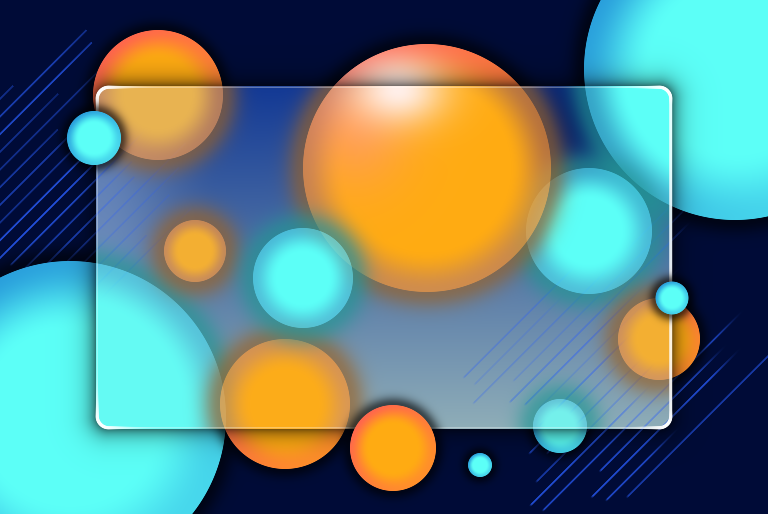
Reproduce this background procedurally as a WebGL 1 fragment shader.

```glsl
precision highp float;
uniform vec2 u_resolution;

#define CANVAS_WIDTH 7.68
#define PANEL_CENTER vec2(3.84, 2.745)
#define PANEL_HALF vec2(2.88, 1.715)
#define PANEL_CORNER 0.13
#define FOOTER_TOP 0.18
#define STREAK_GAP 0.125
#define NIGHT vec3(0.0, 0.045, 0.215)
#define ORANGE vec3(1.0, 0.67, 0.07)
#define CORAL vec3(1.0, 0.40, 0.30)
#define CYAN vec3(0.36, 1.0, 0.97)
#define AZURE vec3(0.16, 0.62, 0.86)
#define MIST vec3(0.74, 0.76, 0.78)

float pixel;

float hash(float n) {
  return fract(sin(n * 91.73) * 4375.85);
}

float fill(float d) {
  return 1.0 - smoothstep(-0.5 * pixel, 0.5 * pixel, d);
}

float roundedBox(vec2 p, vec2 halfSize, float corner) {
  vec2 q = abs(p) - halfSize + corner;
  return length(max(q, 0.0)) + min(max(q.x, q.y), 0.0) - corner;
}

// Diagonal streaks: one randomly trimmed line per lane, in two groups
float streaks(vec2 p) {
  float along = (p.x + p.y) * 0.7071;
  float across = (p.y - p.x) * 0.7071;
  float lane = floor(across / STREAK_GAP);
  float offset = (fract(across / STREAK_GAP) - 0.5) * STREAK_GAP;
  float a = hash(lane + 3.0), b = hash(lane + 47.0);
  float right = step(across, 0.0);
  float first = mix(1.2 + 1.2 * a, 3.9 + 0.9 * a, right);
  float last = mix(3.0 + 1.4 * b, 5.4 + 2.3 * b, right);
  float group = mix(step(0.9, across) * step(across, 3.1),
                    step(-4.25, across) * step(across, -2.1), right);
  float span = smoothstep(first, first + 0.04, along)
             * (1.0 - smoothstep(last - 0.5, last, along) * mix(0.3, 1.0, right))
             * step(along, last);
  float line = 1.0 - smoothstep(0.004, 0.004 + pixel, abs(offset));
  return line * span * group * (0.4 + 0.6 * hash(lane + 11.0));
}

// Tinted gradient of the panel over the night sky
vec3 glassColor(vec2 p) {
  float h = (p.y - PANEL_CENTER.y + PANEL_HALF.y) / (2.0 * PANEL_HALF.y);
  vec3 c = mix(vec3(0.56, 0.68, 0.72), vec3(0.07, 0.22, 0.58), h);
  c = mix(c, vec3(0.50, 0.61, 0.78), 0.6 * (1.0 - smoothstep(0.96, 2.2, p.x)));
  vec2 q = (p - vec2(5.75, 4.1)) / vec2(0.7, 0.75);
  return mix(c, vec3(0.0, 0.09, 0.38), 0.85 * exp(-dot(q, q)));
}

// Solid ball with a colored rim and a soft drop shadow
vec3 solidBall(vec3 under, vec2 p, vec2 center, float r, vec3 core, vec3 rim) {
  vec2 v = p - center;
  float d = length(v) - r;
  float light = 0.7 + 0.3 * dot(v / r, vec2(-0.707, 0.707));
  float edge = smoothstep(0.55, 1.0, length(v) / r) * light;
  float shade = max(d, 0.0) / (0.06 + 0.05 * r);
  under *= 1.0 - 0.6 * exp(-shade * shade);
  return mix(under, mix(core, rim, edge), fill(d));
}

// Ball seen through the panel: blurred halo, crisp outline, pale veil
vec3 frostedBall(vec3 under, vec2 p, vec2 center, float r, vec3 core, vec3 rim, float veil) {
  float d = length(p - center) - r;
  float spread = max(d, 0.0) / 0.17;
  vec3 halo = mix(under, rim * vec3(0.6, 0.8, 0.65), 0.65 * exp(-spread * spread));
  float edge = smoothstep(-min(0.5 * r, 0.42), 0.0, d);
  vec3 body = mix(mix(core, MIST, veil), mix(rim, under, 0.45), 0.65 * edge);
  return mix(halo, body, fill(d));
}

vec3 backBall(vec3 under, vec2 p, float inside, vec2 center, float r, vec3 core, vec3 rim, float veil) {
  return mix(solidBall(under, p, center, r, core, rim),
             frostedBall(under, p, center, r, core, mix(rim, core, 0.3), veil), inside);
}

void main() {
  pixel = CANVAS_WIDTH / u_resolution.x;
  vec2 p = gl_FragCoord.xy * pixel;
  float panel = roundedBox(p - PANEL_CENTER, PANEL_HALF, PANEL_CORNER);
  float inside = fill(panel);

  // Sky, panel tint and streaks
  vec3 col = mix(NIGHT, glassColor(p), inside);
  col = mix(col, vec3(0.16, 0.36, 0.98), streaks(p) * mix(0.85, 0.45, inside));

  // Balls behind the panel
  col = backBall(col, p, inside, vec2(7.35, 4.63), 1.51, CYAN, AZURE, 0.0);
  col = backBall(col, p, inside, vec2(0.70, 1.15), 1.56, CYAN, AZURE, 0.08);
  col = backBall(col, p, inside, vec2(1.58, 4.37), 0.65, ORANGE, CORAL, 0.35);
  col = backBall(col, p, inside, vec2(5.89, 3.01), 0.63, CYAN, AZURE, 0.0);
  col = backBall(col, p, inside, vec2(4.27, 3.64), 1.24, ORANGE, CORAL, 0.0);
  col = backBall(col, p, inside, vec2(1.95, 2.81), 0.31, ORANGE, CORAL, 0.18);
  col = backBall(col, p, inside, vec2(2.85, 1.28), 0.65, ORANGE, CORAL, 0.04);
  col = backBall(col, p, inside, vec2(5.60, 1.06), 0.27, CYAN, AZURE, 0.25);
  col = backBall(col, p, inside, vec2(6.59, 1.93), 0.41, ORANGE, CORAL, 0.18);

  // Highlight on the largest ball
  float onBall = fill(length(p - vec2(4.27, 3.64)) - 1.24);
  vec2 g = (p - vec2(3.98, 4.42)) / vec2(0.48, 0.34);
  vec2 k = (p - vec2(3.55, 4.12)) / vec2(0.55, 0.65);
  col = mix(col, vec3(1.0, 0.58, 0.50), 0.6 * onBall * exp(-dot(k, k)));
  col = mix(col, vec3(1.0, 0.95, 0.95), 0.95 * onBall * exp(-dot(g, g)));
  col = backBall(col, p, inside, vec2(3.03, 2.54), 0.50, CYAN, AZURE, 0.0);

  // Panel shadow and rim, brightest at the corners
  col *= 1.0 - 0.55 * (1.0 - inside) * exp(-max(panel, 0.0) / 0.09);
  vec2 toCorner = PANEL_HALF - abs(p - PANEL_CENTER);
  float gleam = exp(-dot(toCorner, toCorner) / 0.12);
  gleam = max(gleam, 0.75 * smoothstep(6.5, 6.7, p.x));
  float rimLine = fill(abs(panel + 0.012) - 0.006 - 0.012 * gleam);
  col = mix(col, vec3(1.0), rimLine * mix(0.35, 1.0, gleam));

  // Balls in front of the panel
  col = solidBall(col, p, vec2(0.94, 3.94), 0.27, CYAN, AZURE);
  col = solidBall(col, p, vec2(6.72, 2.34), 0.165, CYAN, AZURE);
  col = solidBall(col, p, vec2(3.93, 0.84), 0.43, ORANGE, CORAL);
  col = solidBall(col, p, vec2(4.80, 0.67), 0.12, CYAN, AZURE);

  // Blank footer
  col = mix(col, vec3(1.0), fill(p.y - FOOTER_TOP));
  gl_FragColor = vec4(col, 1.0);
}
```
